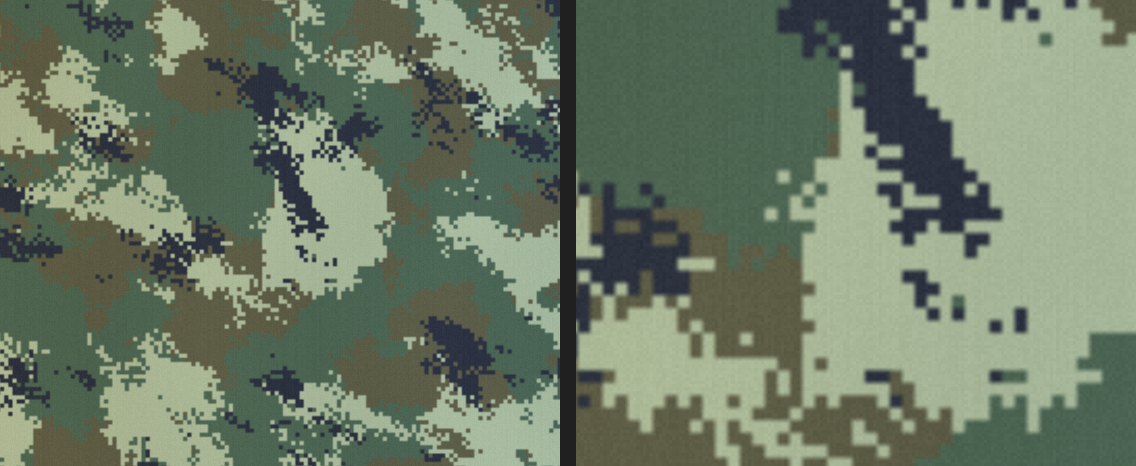
Left, the full canvas; right, a detail of the centre.
Give the GLSL for this texture, as a Shadertoy shader.

```glsl
const float CELLS = 112.0;         // print squares per canvas height
const float EDGE_SOFTNESS = 0.32;  // in squares
const float THREADS = 426.0;       // weave rows per canvas height
const float WEAVE_DEPTH = 0.026;
const int WAVES = 30;
const float TAU = 6.2831853;
const float GOLDEN = 0.6180340;

const vec3 GREEN = vec3(0.295, 0.392, 0.322);
const vec3 BROWN = vec3(0.358, 0.358, 0.272);
const vec3 PALE  = vec3(0.658, 0.718, 0.600);
const vec3 NAVY  = vec3(0.168, 0.190, 0.245);

// Per layer: lowest frequency, cut level in deviations, speckle, stretch
const vec4 BROWN_LAYER = vec4(1.8, 0.24, 0.30, 0.80);
const vec4 PALE_LAYER  = vec4(2.0, 0.54, 0.52, 0.70);
const vec4 NAVY_LAYER  = vec4(2.4, 1.40, 0.66, 0.60);
const float TOP_FREQUENCY = 24.0;
const float ROUGHNESS = 0.74;
const vec2 DRIFT = vec2(0.8, -0.6);  // direction in which patches run

float hash(vec2 p) {
    vec3 q = fract(p.xyx * vec3(0.1031, 0.1030, 0.0973));
    q += dot(q, q.yzx + 33.33);
    return fract((q.x + q.y) * q.z);
}

// Layered sines in scattered directions, scaled to unit deviation
float patches(vec2 p, float lowFrequency, float stretch, float seed) {
    vec2 q = vec2(dot(p, DRIFT) * stretch, dot(p, vec2(-DRIFT.y, DRIFT.x)));
    q += 0.025 * sin(q.yx * vec2(9.0, 11.0) + seed);
    float sum = 0.0;
    float power = 0.0;
    for (int i = 0; i < WAVES; i++) {
        float n = float(i);
        float step01 = (n + hash(vec2(n, seed))) / float(WAVES);
        float ratio = pow(TOP_FREQUENCY / lowFrequency, step01);
        float angle = 0.5 * TAU * fract(n * GOLDEN + seed * 0.37);
        float phase = TAU * hash(vec2(seed + 7.0, n + 19.0));
        float amplitude = pow(ratio, -ROUGHNESS);
        vec2 direction = vec2(cos(angle), sin(angle));
        sum += amplitude * sin(TAU * lowFrequency * ratio * dot(q, direction) + phase);
        power += 0.5 * amplitude * amplitude;
    }
    return sum * inversesqrt(power);
}

bool covered(vec2 cell, vec4 layer, float seed) {
    float speckle = (2.0 * hash(cell + seed * 17.0) - 1.0) * layer.z;
    return patches(cell / CELLS, layer.x, layer.w, seed) + speckle > layer.y;
}

// One printed square, darkest ink on top
vec3 ink(vec2 cell) {
    if (covered(cell, NAVY_LAYER, 5.0)) return NAVY;
    if (covered(cell, PALE_LAYER, 11.0)) return PALE;
    if (covered(cell, BROWN_LAYER, 23.0)) return BROWN;
    return GREEN;
}

void mainImage(out vec4 fragColor, in vec2 fragCoord) {
    vec2 uv = fragCoord / iResolution.y;
    vec2 grid = uv * CELLS - 0.5;
    vec2 cell = floor(grid);

    // Squares meet along narrow soft seams
    float soft = min(0.5, max(EDGE_SOFTNESS, 0.6 * CELLS / iResolution.y));
    vec2 blend = smoothstep(0.5 - soft, 0.5 + soft, grid - cell);
    vec3 lower = mix(ink(cell), ink(cell + vec2(1.0, 0.0)), blend.x);
    vec3 upper = mix(ink(cell + vec2(0.0, 1.0)), ink(cell + 1.0), blend.x);
    vec3 color = mix(lower, upper, blend.y);

    // Warm to cool light, faint folds and weave
    vec2 screen = fragCoord / iResolution.xy;
    color *= mix(vec3(1.02, 0.985, 0.93), vec3(0.985, 1.015, 1.05), screen.x);
    color *= 1.0 + 0.015 * sin(uv.x * 13.0 + 2.0 * sin(uv.y * 5.0));
    vec2 thread = floor(uv * THREADS);
    color += WEAVE_DEPTH * (hash(thread) - 0.5);
    color += 0.4 * WEAVE_DEPTH * (hash(vec2(thread.x, 3.0)) - 0.5);

    fragColor = vec4(clamp(color, 0.0, 1.0), 1.0);
}
```
